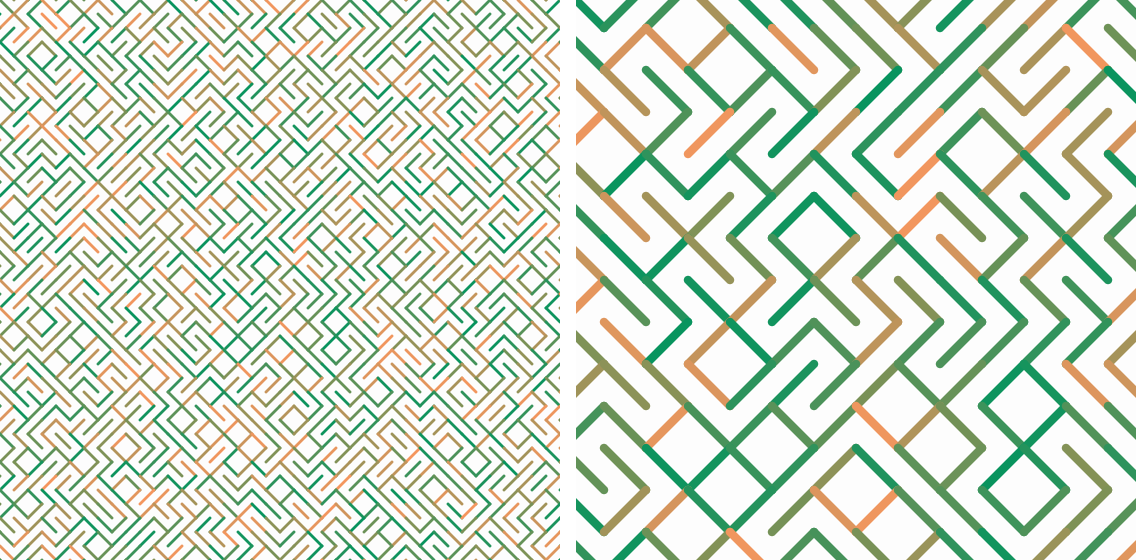
Left, the full canvas; right, a detail of the centre.
Give the GLSL for this pattern, as a Shadertoy shader.

```glsl
#define CELLS 40.0
#define LINE_WIDTH 0.2
#define RISING_SHARE 0.5
#define HUE_BIAS 1.1
#define PAPER vec3(0.993)
#define GREEN vec3(0.03, 0.58, 0.37)
#define OLIVE vec3(0.47, 0.57, 0.34)
#define ORANGE vec3(0.96, 0.59, 0.37)

// Two independent random values per cell
vec2 hash22(vec2 cell) {
    vec3 h = fract(cell.xyx * vec3(0.1031, 0.1030, 0.0973));
    h += dot(h, h.yzx + 33.33);
    return fract((h.xx + h.yz) * h.zy);
}

// Distance to a segment running from -halfSpan to halfSpan
float segmentDistance(vec2 p, vec2 halfSpan) {
    float t = clamp(dot(p, halfSpan) / dot(halfSpan, halfSpan), -1.0, 1.0);
    return length(p - halfSpan * t);
}

// Green through olive to orange
vec3 strokeColor(float t) {
    return t < 0.5 ? mix(GREEN, OLIVE, 2.0 * t)
                   : mix(OLIVE, ORANGE, 2.0 * t - 1.0);
}

void mainImage(out vec4 fragColor, in vec2 fragCoord) {
    float pixel = CELLS / iResolution.y;
    vec2 p = fragCoord * pixel;
    vec2 home = floor(p);
    vec3 color = PAPER;

    // One diagonal per cell; neighbours are included for their round caps
    for (int y = 1; y >= -1; y--) {
        for (int x = -1; x <= 1; x++) {
            vec2 cell = home + vec2(x, y);
            vec2 rnd = hash22(cell + 17.0);
            vec2 halfSpan = vec2(0.5, rnd.x < RISING_SHARE ? 0.5 : -0.5);
            float d = segmentDistance(p - cell - 0.5, halfSpan) - 0.5 * LINE_WIDTH;
            float coverage = clamp(0.5 - d / pixel, 0.0, 1.0);
            color = mix(color, strokeColor(pow(rnd.y, HUE_BIAS)), coverage);
        }
    }
    fragColor = vec4(color, 1.0);
}
```
